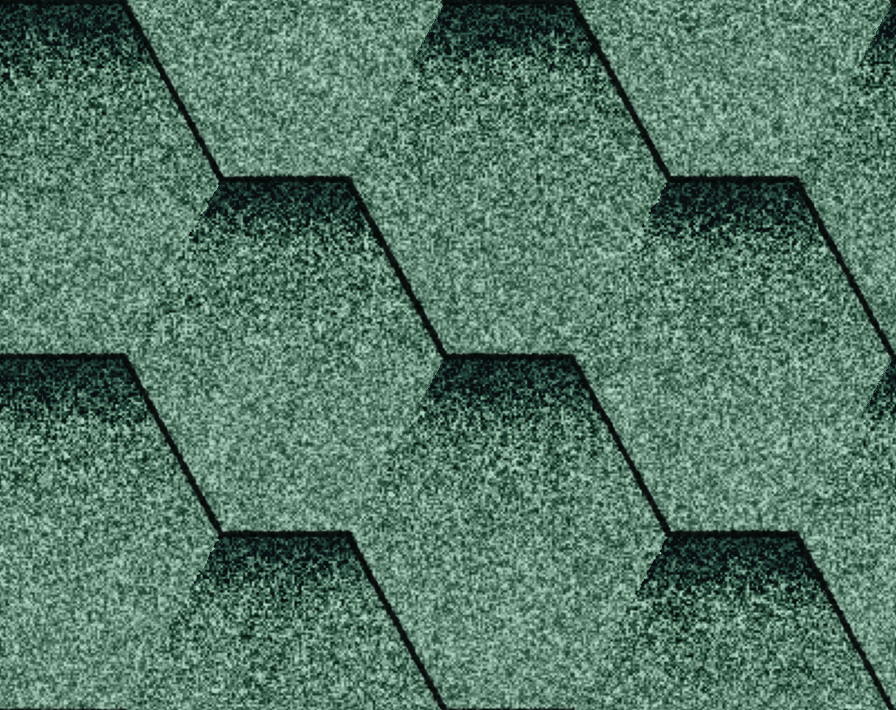
Reproduce this texture procedurally as a Shadertoy shader.

```glsl
float hash(vec2 c) {
    uvec2 k = uvec2(c) * uvec2(1597u, 3812u) + 71u;
    uint n = (k.x ^ (k.y * 2749u)) * 747796u + 28913u;
    n = (n ^ (n >> 13u)) * 1274125u;
    n = (n ^ (n >> 15u)) * 668265u;
    return float((n >> 8u) & 65535u) / 65535.0;
}

// Value noise that wraps after a whole number of cells
float wrapNoise(vec2 uv, vec2 cells) {
    vec2 p = uv * cells, i = floor(p), f = fract(p);
    f = f * f * (3.0 - 2.0 * f);
    vec2 a = mod(i, cells), b = mod(i + 1.0, cells);
    return mix(mix(hash(a), hash(vec2(b.x, a.y)), f.x),
               mix(hash(vec2(a.x, b.y)), hash(b), f.x), f.y);
}

// Granule colour for a given green level, from near black to pale green
vec3 granuleColor(float g) {
    return vec3(max(g - 0.148, g * 0.45), g, max(g - 0.077, g * 0.76));
}

void mainImage(out vec4 fragColor, in vec2 fragCoord) {
    vec2 uv = fragCoord / iResolution.xy;
    float aspect = iResolution.y / iResolution.x;

    // Mineral grain and broad blotches
    float grain = 0.62 * wrapNoise(uv, vec2(400, 317))
                + 0.38 * wrapNoise(uv, vec2(230, 182)) - 0.5;
    float blotch = wrapNoise(uv, vec2(24, 19)) - 0.5;
    float broad = wrapNoise(uv, vec2(6, 5));

    // Two staggered sets of hexagonal shingles, two repeats each way
    vec2 p = uv * 2.0 - vec2(0.135, 0.495);
    vec2 id = round(p), h = p - id;
    if (abs(h.x) > 0.359 - 0.436 * abs(h.y) + 0.012 * grain) {
        id = round(p - 0.5) + 0.5;
        h = p - id;
    }
    float variation = hash(mod(id, 2.0) * 2.0 + 5.0) - 0.5;

    // Dark band below the top edge, fading to paler granules
    float down = 0.5 - h.y;
    float ragged = down + 0.12 * grain + 0.04 * blotch + 0.03 * variation;
    float lit = smoothstep(0.04, 0.24, ragged);
    float pale = smoothstep(0.15, 0.75, down + 0.1 * blotch);
    float contrast = mix(0.62, mix(1.0, 0.77, pale), lit);
    float level = mix(0.165, 0.465, lit) + 0.085 * pale * lit
                + grain * contrast + 0.03 * blotch + 0.02 * variation;
    vec3 color = granuleColor(clamp(level, 0.06, 0.85));
    color += vec3(0.005, -0.005, 0.02) * (1.0 - lit);

    // Gaps along the flat edges and the falling diagonals
    float slantLength = length(vec2(1.0, 0.436 / aspect));
    float flatGap = (0.5 - abs(h.y)) * aspect;
    float slantGap = (0.359 - abs(0.436 * h.y + h.x)) / slantLength;
    float gap = min(flatGap, slantGap);
    float halfWidth = 0.0062 + 0.002 * broad - 0.004 * grain;
    float blur = max(0.0035, 1.2 / iResolution.x);
    float line = 1.0 - smoothstep(halfWidth - blur, halfWidth + blur, gap);
    color *= 1.0 - 0.25 * exp(-max(gap, 0.0) / 0.009);
    vec3 gapColor = vec3(0.025, 0.05, 0.045) * (1.0 + 1.5 * grain);
    color = mix(color, gapColor, line * 0.96);

    fragColor = vec4(color, 1.0);
}
```
